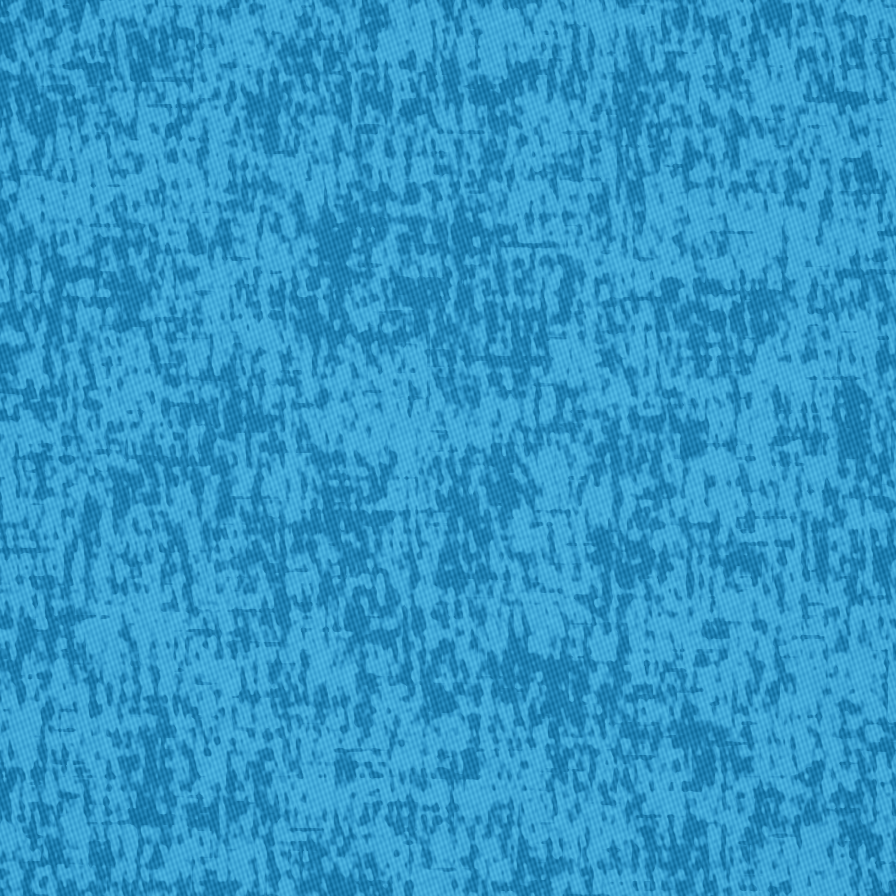
A WebGL 2 fragment shader for this texture:

```glsl
#version 300 es
precision highp float;
precision highp int;

uniform vec2 u_resolution;
out vec4 fragColor;

const float TAU = 6.2831853;

// Dye colours, from deepest to palest
const vec3 DEEP_BLUE = vec3(0.055, 0.42, 0.61);
const vec3 MID_BLUE  = vec3(0.19, 0.59, 0.79);
const vec3 PALE_BLUE = vec3(0.32, 0.73, 0.90);

// Cells per canvas height, across and up
const vec2 FLECK_CELLS = vec2(190.0, 82.0);
const vec2 SPECK_CELLS = vec2(230.0, 150.0);
const vec2 WARP_CELLS  = vec2(165.0, 20.0);
const vec2 WEFT_CELLS  = vec2(24.0, 150.0);
const vec2 PATCH_CELLS = vec2(22.0, 27.0);
const vec2 BAND_CELLS  = vec2(4.0, 19.0);

// Twill waves per canvas height
const vec2 RIB_WAVES   = vec2(200.0, 62.0);
const vec2 FLOAT_WAVES = vec2(-62.0, 135.0);

const float FLECK_LEAN   = 0.12;
const float DYE_START    = -0.20;
const float DYE_FULL     = 0.34;
const float LIGHT_TONE   = 0.77;
const float DARK_TONE    = 0.21;
const float RIB_DEPTH    = 0.13;
const float FLOAT_DEPTH  = 0.06;
const float YARN_DEPTH   = 0.16;
const float EDGE_SHADING = 0.16;

// Integer hash of a lattice cell, from 0 to 1
float hash(ivec2 cell, uint seed) {
    uvec2 q = uvec2(cell) * uvec2(1597u, 3571u) + seed * uvec2(7919u, 104729u);
    uint h = (q.x ^ (q.y << 16u) ^ (q.y >> 3u)) * 747796405u + 289133u;
    h = ((h >> ((h >> 28u) + 4u)) ^ h) * 277803737u;
    h = (h ^ (h >> 15u)) * 739982445u;
    h ^= h >> 16u;
    return float(h >> 8u) / 16777216.0;
}

// Smooth value noise centred on zero
float noise(vec2 p, uint seed) {
    ivec2 cell = ivec2(floor(p));
    vec2 f = fract(p);
    f = f * f * (3.0 - 2.0 * f);
    float low  = mix(hash(cell, seed), hash(cell + ivec2(1, 0), seed), f.x);
    float high = mix(hash(cell + ivec2(0, 1), seed), hash(cell + ivec2(1, 1), seed), f.x);
    return mix(low, high, f.y) - 0.5;
}

// Sine wave that fades out when too fine for the pixel grid
float weaveWave(vec2 p, vec2 waves) {
    float cyclesPerPixel = length(waves) / u_resolution.y;
    return sin(TAU * dot(p, waves)) * (1.0 - smoothstep(0.4, 0.75, cyclesPerPixel));
}

// Share of dark dye: flecks, crossing yarn streaks and cloudy patches
float dyeCover(vec2 p) {
    vec2 leaning = vec2(p.x + FLECK_LEAN * p.y, p.y);
    float dye = 1.05 * noise(leaning * FLECK_CELLS, 1u);
    dye += 0.55 * noise(leaning * SPECK_CELLS, 2u);
    dye += 0.75 * noise(p * WARP_CELLS, 3u);
    dye += 0.50 * noise(p * WEFT_CELLS, 4u);
    dye += 0.55 * noise(p * PATCH_CELLS, 5u);
    dye += 0.40 * noise(p * BAND_CELLS, 6u);

    // Sparse strong streaks in both thread directions
    dye += 0.40 * smoothstep(0.22, 0.42, noise(p * WARP_CELLS * vec2(0.9, 1.1), 7u));
    dye += 0.40 * smoothstep(0.24, 0.42, noise(p * WEFT_CELLS * vec2(1.1, 0.9), 8u));
    return smoothstep(DYE_START, DYE_FULL, dye - 0.06);
}

void main() {
    vec2 p = gl_FragCoord.xy / u_resolution.y;
    vec2 fromCentre = gl_FragCoord.xy / u_resolution - 0.5;

    float tone = mix(LIGHT_TONE, DARK_TONE, dyeCover(p));

    // Twill ribs and the short floats that break them
    tone += RIB_DEPTH * weaveWave(p, RIB_WAVES);
    tone += FLOAT_DEPTH * weaveWave(p, FLOAT_WAVES);
    tone += YARN_DEPTH * noise(p * SPECK_CELLS, 9u);

    // Gentle fall of light towards the edges
    tone += EDGE_SHADING * (0.17 - dot(fromCentre, fromCentre));
    tone = clamp(tone, 0.0, 1.0);

    vec3 colour = mix(DEEP_BLUE, MID_BLUE, smoothstep(0.0, 1.0, tone) * 0.0 + min(tone * 2.0, 1.0));
    colour = mix(colour, PALE_BLUE, max(tone * 2.0 - 1.0, 0.0));
    fragColor = vec4(colour, 1.0);
}
```
